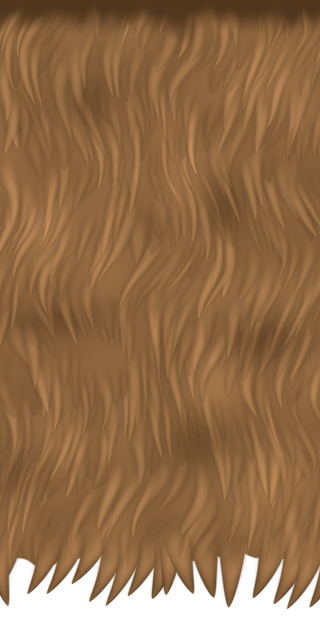
Write a WebGL 2 fragment shader that draws this texture.

```glsl
#version 300 es
precision highp float;
// Shaggy brown fur in wavy overlapping locks, with ragged pointed tips over white.
uniform vec2 u_resolution;
out vec4 fragColor;

const vec3 ROOT = vec3(0.31, 0.21, 0.115);
const vec3 DARK = vec3(0.37, 0.255, 0.145);
const vec3 LIGHT = vec3(0.715, 0.52, 0.33);

vec2 hash2(vec2 p) {
  vec3 a = fract(p.xyx * vec3(0.1031, 0.1030, 0.0973));
  a += dot(a, a.yzx + 33.33);
  return fract((a.xx + a.yz) * a.zy);
}

float gradDot(vec2 cell, vec2 f, vec2 corner) {
  return dot(hash2(cell + corner + 50.0) * 2.0 - 1.0, f - corner);
}

float gradientNoise(vec2 p) {
  vec2 i = floor(p), f = p - i;
  vec2 u = f * f * f * (f * (f * 6.0 - 15.0) + 10.0);
  return mix(mix(gradDot(i, f, vec2(0, 0)), gradDot(i, f, vec2(1, 0)), u.x),
             mix(gradDot(i, f, vec2(0, 1)), gradDot(i, f, vec2(1, 1)), u.x), u.y);
}

float bump(float x, float centre, float radius) {
  float d = (x - centre) / radius;
  return exp(-d * d);
}

float glow(vec2 p, vec2 centre, vec2 radius) {
  vec2 d = (p - centre) / radius;
  return exp(-dot(d, d));
}

// Broad light and shadow across the coat
float coatShade(vec2 p) {
  float s = 0.2 * gradientNoise(p * vec2(7.0, 5.0) + 3.0);
  s += 0.22 * glow(p, vec2(0.14, 0.76), vec2(0.18, 0.15));
  s += 0.14 * glow(p, vec2(0.03, 0.50), vec2(0.07, 0.10));
  s += 0.20 * glow(p, vec2(0.56, 0.58), vec2(0.09, 0.16));
  s += 0.22 * glow(p, vec2(0.84, 0.25), vec2(0.16, 0.13));
  s += 0.24 * glow(p, vec2(0.69, 1.17), vec2(0.09, 0.13));
  s += 0.18 * glow(p, vec2(0.97, 1.19), vec2(0.07, 0.08));
  s += 0.18 * glow(p, vec2(0.20, 1.41), vec2(0.07, 0.14));
  s += 0.18 * glow(p, vec2(0.86, 1.56), vec2(0.13, 0.14));
  s -= 0.24 * glow(p, vec2(0.28, 0.31), vec2(0.07, 0.10));
  s -= 0.32 * glow(p, vec2(0.71, 0.62), vec2(0.07, 0.10));
  s -= 0.28 * glow(p, vec2(0.16, 1.00), vec2(0.16, 0.06));
  s -= 0.32 * glow(p, vec2(0.84, 1.06), vec2(0.13, 0.07));
  s -= 0.32 * glow(p, vec2(0.62, 1.39), vec2(0.09, 0.10));
  s -= 0.24 * glow(p, vec2(0.06, 1.48), vec2(0.08, 0.08));
  return s;
}

// Bends space so that upright strands follow the waves of the coat
vec2 combed(vec2 p) {
  float wave = 8.4 * (p.y - 0.15) + 1.2 * sin(5.0 * p.x + 0.5);
  float sway = -0.036 * sin(wave) - 0.09 * p.y;
  sway += 0.10 * p.y * bump(p.x, 0.36, 0.14) * (1.0 - smoothstep(0.2, 0.8, p.y));
  sway += 0.055 * gradientNoise(p * vec2(4.0, 4.5));
  return vec2(p.x - sway, p.y);
}

// Paints layers of soft strands, lower rows first
vec3 furColor(vec2 p, float shade) {
  vec2 q = combed(p);
  vec3 col = mix(DARK, LIGHT, 0.5 + shade);
  for (int layer = 0; layer < 3; layer++) {
    float k = float(layer);
    vec2 g = q / (vec2(0.078, 0.19) - k * vec2(0.006, 0.01)) + k * vec2(7.37, 5.61) + 20.0;
    vec2 id = floor(g);
    for (int row = 0; row > -3; row--) {
      for (int column = -1; column <= 1; column++) {
        vec2 cell = id + vec2(column, row);
        vec2 place = hash2(cell + k * 31.0), look = hash2(cell + k * 17.0 + 91.0);
        float along = (g.y - cell.y - place.y) / (0.7 + 0.7 * look.x);
        if (along <= 0.0 || along >= 1.0) continue;
        float bend = (look.y - 0.5) * 0.8 * along * along;
        float width = (0.24 + 0.2 * place.x) * smoothstep(-0.1, 0.35, along) * sqrt(1.0 - along);
        float d = abs(g.x - cell.x - 0.15 - 0.7 * place.x - bend) / max(width, 0.001);
        float fade = smoothstep(0.0, 0.55, along);
        col = mix(col, DARK, 0.24 * fade * (1.0 - smoothstep(0.6, 1.9, d)));
        float tone = 0.77 + shade + 0.6 * (look.x - 0.5) - 0.15 * d * d - 0.12 * along * along;
        tone += 0.25 * smoothstep(0.85, 1.0, look.y);
        col = mix(col, mix(DARK, LIGHT, tone), 0.75 * fade * (1.0 - smoothstep(0.15, 1.15, d)));
      }
    }
  }
  return col;
}

void main() {
  vec2 p = gl_FragCoord.xy / u_resolution * vec2(1.0, 2.0);
  p.y = 2.0 - p.y; // distance down from the top edge
  float shade = coatShade(p);
  vec3 fur = furColor(p, shade);

  // Dark roots along the top
  float ragged = 0.07 * gradientNoise(combed(p) * vec2(20.0, 5.0));
  fur = mix(fur, ROOT, 1.0 - smoothstep(0.02, 0.12, p.y + ragged));
  fur = mix(fur, DARK, 0.15 * smoothstep(1.66, 1.86, p.y));

  // Curved pointed locks along the hem
  float hem = 1.74 + 0.04 * bump(p.x, 0.14, 0.05) + 0.03 * gradientNoise(vec2(p.x * 14.0, 2.0));
  float cover = 1.0 - smoothstep(hem - 0.004, hem + 0.004, p.y);
  float shadow = 0.0;
  for (int i = 0; i < 18; i++) {
    vec2 h = hash2(vec2(i, 12));
    float x = (float(i) - 0.5 + 0.5 * (h.x - 0.5)) / 16.0;
    float tip = 1.872 + 0.045 * (h.y - 0.5) - 0.045 * bump(x, 0.20, 0.06)
              + 0.02 * smoothstep(0.62, 0.8, x) + 0.03 * bump(x, 0.03, 0.03);
    float lean = -0.075 + 0.12 * bump(x, 0.62, 0.12) + 0.11 * bump(x, 0.02, 0.04);
    float s = (p.y - 1.5) / (tip - 1.5);
    if (s < 0.0 || s > 1.0) continue;
    float width = (0.064 + 0.014 * h.x) * pow(1.0 - s, 0.62);
    float off = abs(p.x - x + 1.3 * lean * (1.0 - s * s * s));
    float inside = 1.0 - smoothstep(-0.004, 0.003, off - width);
    float d = off / max(width, 0.001);
    float tone = 0.9 + shade * 0.6 - 0.6 * d * d - 0.45 * smoothstep(0.7, 1.0, s);
    vec3 lock = mix(ROOT, LIGHT, clamp(tone, 0.0, 1.0));
    fur = mix(fur, lock, inside * 0.9 * smoothstep(0.4, 0.8, s));
    cover = max(cover, inside);
    shadow = max(shadow, (1.0 - smoothstep(0.0, 0.014, off - width)) * (1.0 - s));
  }
  fragColor = vec4(mix(vec3(1.0 - 0.25 * shadow), fur, cover), 1.0);
}
```
